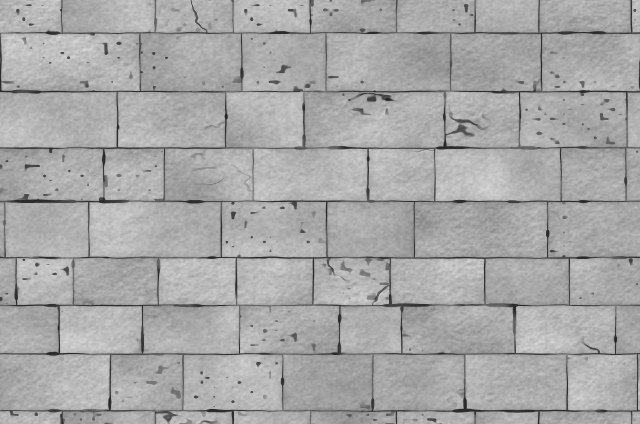
Give the GLSL for this texture, as a Shadertoy shader.

```glsl
// Weathered grey ashlar wall: eight courses of uneven stone blocks with thin dark joints.
// Each course has its own block count; hashed joints vary the block lengths.
// Embossed noise gives the tooled grain, with stains, pits, ledges and cracks per block.

const int COURSES = 8;
// Top of each course measured down the canvas; the last one wraps past the bottom.
const float COURSE_TOP[COURSES] = float[](0.078, 0.216, 0.349, 0.475, 0.608, 0.720, 0.835, 0.969);
const float BLOCK_COUNT[COURSES] = float[](6.0, 6.0, 7.0, 6.0, 8.0, 7.0, 7.0, 8.0);
const float COURSE_SHIFT[COURSES] = float[](0.033, -0.008, 0.139, 0.010, 0.129, 0.081, 0.026, 0.097);

const float LENGTH_JITTER = 0.46;   // joint displacement, in mean block lengths
const float JOINT_HALF_WIDTH = 0.0014;
const float JOINT_WOBBLE = 0.004;
const float STONE_GREY = 0.685;
const float JOINT_GREY = 0.17;
const float BLOCK_TINT = 0.09;
const float STAIN = 0.26;
const float RELIEF = 0.17;
const vec2 GRAIN_SCALE = vec2(85.0, 110.0);
const vec2 LIGHT_STEP = vec2(-0.0016, 0.0032);

float hash(vec2 p) {
    return fract(sin(dot(p, vec2(127.1, 311.7))) * 43758.5);
}

float noise(vec2 p) {
    vec2 i = floor(p), f = fract(p);
    f = f * f * (3.0 - 2.0 * f);
    return mix(mix(hash(i), hash(i + vec2(1, 0)), f.x),
               mix(hash(i + vec2(0, 1)), hash(i + vec2(1, 1)), f.x), f.y);
}

float fbm(vec2 p) {
    float sum = 0.0, amp = 0.533;
    for (int i = 0; i < 4; i++) {
        sum += amp * noise(p);
        p = p * 2.03 + 17.3;
        amp *= 0.5;
    }
    return sum;
}

// Position of joint k along its course, in mean block lengths.
float jointAt(float k, float count, float course) {
    return k + LENGTH_JITTER * (hash(vec2(mod(k, count), course + 3.0)) - 0.5);
}

// Signed field whose zero line is the broken edge of a flaked face.
float flake(vec2 p, vec2 seed) {
    return fbm(p * vec2(7.0, 11.0) + seed) - 0.5;
}

float surfaceHeight(vec2 p, vec2 seed, float rough, float damage) {
    float grain = noise(p * GRAIN_SCALE + seed) + 0.5 * noise(p * GRAIN_SCALE * 2.1 + seed);
    float lumps = fbm(p * vec2(24.0, 32.0) + seed);
    float ledge = smoothstep(-0.025, 0.025, flake(p, seed));
    return rough * (0.55 * grain + lumps) + 0.7 * damage * ledge;
}

void mainImage(out vec4 fragColor, in vec2 fragCoord) {
    float px = 1.0 / iResolution.y;
    float aspect = iResolution.x / iResolution.y;
    vec2 p = fragCoord * px;

    // Ragged joint lines
    vec2 q = p + JOINT_WOBBLE * (vec2(fbm(p * 22.0), fbm(p * 22.0 + 41.0)) - 0.5);

    // Course containing this point
    float y = 1.0 - q.y;
    if (y < COURSE_TOP[0]) y += 1.0;
    int row = 0;
    for (int i = 1; i < COURSES; i++) if (y >= COURSE_TOP[i]) row = i;
    float bottom = row == COURSES - 1 ? COURSE_TOP[0] + 1.0 : COURSE_TOP[row + 1];
    float bedDist = min(y - COURSE_TOP[row], bottom - y);

    // Block within the course
    float count = BLOCK_COUNT[row], course = float(row);
    float u = (q.x / aspect - COURSE_SHIFT[row]) * count;
    float nearest = floor(u + 0.5);
    float nearestAt = jointAt(nearest, count, course);
    float left = u < nearestAt ? nearest - 1.0 : nearest;
    float sideDist = abs(u - nearestAt);
    sideDist = min(sideDist, abs(u - jointAt(left, count, course)));
    sideDist = min(sideDist, abs(jointAt(left + 1.0, count, course) - u));
    sideDist *= aspect / count;

    // Character of this block
    vec2 id = vec2(mod(left, count), course);
    vec2 seed = id * vec2(7.31, 13.73);
    float rough = mix(0.5, 1.1, hash(id + 11.0));
    float damaged = smoothstep(0.5, 0.8, hash(id + 23.0));
    float pitted = smoothstep(0.3, 0.8, hash(id + 37.0));
    float patchMask = smoothstep(0.42, 0.65, noise(p * 8.0 + seed + 5.0));
    float damage = damaged * patchMask;

    // Tint, stains and relief
    float grey = STONE_GREY + BLOCK_TINT * (hash(id + 53.0) - 0.5);
    grey += STAIN * (fbm(p * vec2(6.0, 8.0) + seed + 9.0) - 0.5);
    grey += 0.07 * (noise(p * 170.0) - 0.5);
    grey += RELIEF * (surfaceHeight(p, seed, rough, damage)
                    - surfaceHeight(p + LIGHT_STEP, seed, rough, damage));

    // Pits and cracks
    float pit = smoothstep(0.80, 0.93, noise(p * vec2(68.0, 88.0) + seed + 3.0));
    grey *= 1.0 - 0.6 * pit * pitted * patchMask;
    float crack = 1.0 - smoothstep(0.006, 0.022, abs(flake(p, seed)));
    grey *= 1.0 - 0.55 * crack * damage * smoothstep(0.3, 0.6, noise(p * 30.0));

    // Joints: uneven width and depth, with chipped arrises
    float edgeDist = min(bedDist, sideDist);
    float chip = smoothstep(0.68, 0.92, noise(p * vec2(24.0, 40.0) + 7.0));
    float halfWidth = JOINT_HALF_WIDTH * mix(0.6, 1.2, noise(p * 15.0)) + 0.0028 * chip;
    float joint = clamp((halfWidth - edgeDist) / px + 0.5, 0.0, 1.0);
    float depth = mix(0.5, 1.0, smoothstep(0.2, 0.65, noise(p * 18.0 + 31.0)));
    grey *= 1.0 - 0.14 * exp(-edgeDist / 0.004);
    grey = mix(grey, JOINT_GREY, joint * depth);

    fragColor = vec4(vec3(clamp(grey, 0.0, 1.0)), 1.0);
}
```
